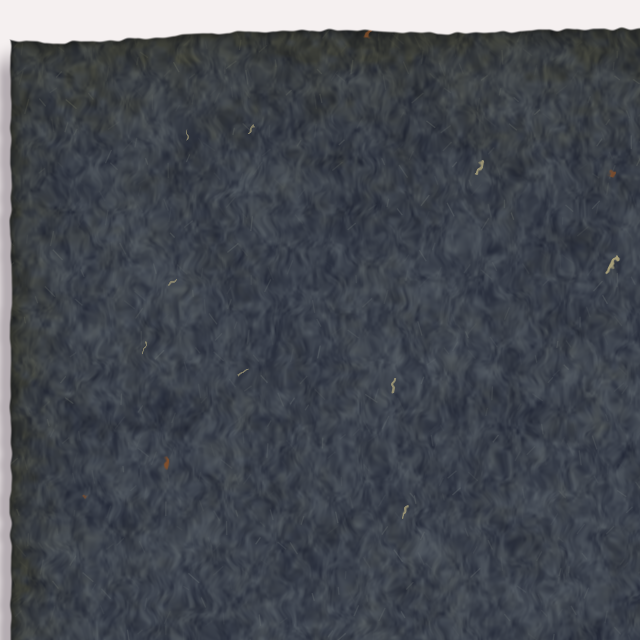
Reproduce this texture procedurally as a Shadertoy shader.

```glsl
const vec3 BACKING = vec3(0.96, 0.94, 0.94);
const vec3 SIDE_SHADE = vec3(0.71, 0.68, 0.70);
const vec3 PAPER_DARK = vec3(0.142, 0.163, 0.222);
const vec3 PAPER_LIGHT = vec3(0.325, 0.355, 0.390);
const vec3 OLIVE_TINT = vec3(0.95, 0.89, 0.69);
const vec3 FIBRE_COLOR = vec3(0.43, 0.46, 0.47);
const vec3 ORANGE = vec3(0.52, 0.31, 0.16);
const vec3 CREAM = vec3(0.70, 0.66, 0.49);
const float LEFT_EDGE = 0.017;
const float TOP_LOW = 0.934;
const float TOP_HIGH = 0.951;
const float EDGE_SOFT = 0.0022;
const float FIBRE_CELLS = 34.0;
const float FIBRE_WIDTH = 0.0013;
const float FIBRE_STRENGTH = 0.34;
const float FLECK_CELLS = 6.0;
const float FLECK_CHANCE = 0.34;

float hash(vec2 p) {
    vec3 q = fract(p.xyx * 0.1031);
    q += dot(q, q.yzx + 33.33);
    return fract((q.x + q.y) * q.z);
}

vec2 hash2(vec2 p) {
    return vec2(hash(p), hash(p + 71.7));
}

float noise(vec2 p) {
    vec2 i = floor(p), f = fract(p);
    f = f * f * (3.0 - 2.0 * f);
    return mix(mix(hash(i), hash(i + vec2(1, 0)), f.x),
               mix(hash(i + vec2(0, 1)), hash(i + vec2(1, 1)), f.x), f.y);
}

float segment(vec2 p, vec2 halfAxis) {
    float t = clamp(dot(p, halfAxis) / dot(halfAxis, halfAxis), -1.0, 1.0);
    return length(p - halfAxis * t);
}

// Felted grain, stretched slightly upright and bent by a slow warp
float grain(vec2 p) {
    vec2 warp = vec2(noise(p * 38.0), noise(p * 38.0 + 19.0)) - 0.5;
    vec2 q = p + warp * 0.016;
    float tone = 0.18 * noise(p * 14.0);
    tone += 0.24 * noise(q * vec2(62, 44) + 5.0);
    tone += 0.38 * noise(q * vec2(128, 78) + 31.0);
    tone += 0.20 * noise(q * vec2(250, 150) + 57.0);
    return 0.5 + (tone - 0.5) * 1.35;
}

// Short faint hairs, mostly upright
float fibres(vec2 p) {
    vec2 cell = floor(p * FIBRE_CELLS);
    float cover = 0.0;
    for (int y = -1; y <= 1; y++)
    for (int x = -1; x <= 1; x++) {
        vec2 id = cell + vec2(x, y);
        vec2 rnd = hash2(id + 11.0);
        vec2 center = (id + hash2(id)) / FIBRE_CELLS;
        float angle = (rnd.x - 0.5) * 2.0;
        vec2 halfAxis = vec2(sin(angle), cos(angle)) * mix(0.004, 0.011, rnd.y);
        float d = segment(p - center, halfAxis);
        float strength = pow(hash(id + 43.0), 3.0);
        cover = max(cover, strength * smoothstep(FIBRE_WIDTH * 1.6, 0.0, d));
    }
    return cover;
}

// Rare orange specks and cream slivers, larger ones scarcer
vec4 fleck(vec2 p) {
    vec2 id = floor(p * FLECK_CELLS);
    vec2 center = (id + 0.2 + 0.6 * hash2(id + 83.0)) / FLECK_CELLS;
    vec2 rnd = hash2(id + 7.0);
    float kind = step(0.5, hash(id + 29.0));
    float size = mix(0.45, 1.0, rnd.x * rnd.x);
    float angle = (rnd.y - 0.5) * 2.2;
    vec2 halfAxis = vec2(sin(angle), cos(angle)) * size * mix(0.004, 0.014, kind);
    vec2 wobble = vec2(noise(p * 150.0), noise(p * 150.0 + 9.0)) - 0.5;
    float d = segment(p - center + wobble * 0.007, halfAxis);
    float radius = size * mix(0.0075, 0.0045, kind);
    float cover = smoothstep(radius, radius * 0.25, d) * mix(0.35, 0.95, size);
    cover *= step(hash(id + 53.0), FLECK_CHANCE);
    return vec4(mix(ORANGE, CREAM, kind), cover);
}

void mainImage(out vec4 fragColor, in vec2 fragCoord) {
    vec2 p = fragCoord / iResolution.xy;

    // Torn top and nearly straight left edge
    float top = mix(TOP_LOW, TOP_HIGH, smoothstep(0.0, 0.5, p.x));
    top += (noise(vec2(p.x * 13.0, 3.0)) - 0.5) * 0.009;
    top += (noise(vec2(p.x * 70.0, 8.0)) - 0.5) * 0.005;
    float left = LEFT_EDGE + (noise(vec2(p.y * 55.0, 21.0)) - 0.5) * 0.004;
    float fromTop = top - p.y;
    float fromLeft = p.x - left;
    float inside = min(fromTop, fromLeft);

    // Pale backing, shaded beside the sheet
    float shade = smoothstep(0.0, 0.06, fromTop) * smoothstep(-0.03, -0.008, fromLeft);
    vec3 color = mix(BACKING, SIDE_SHADE, shade);

    // Blue paper, turning olive and darker toward its edges
    vec3 paper = mix(PAPER_DARK, PAPER_LIGHT, grain(p));
    paper = mix(paper, FIBRE_COLOR, fibres(p) * FIBRE_STRENGTH);
    float aging = max(exp(-max(fromLeft, 0.0) / 0.045), exp(-max(fromTop, 0.0) / 0.10));
    float mottling = noise(p * 24.0 + 90.0) * noise(p * 75.0 + 40.0);
    float olive = clamp(aging * (0.65 + mottling) + mottling * 0.35, 0.0, 1.0);
    paper *= mix(vec3(1), OLIVE_TINT, olive);
    float rim = exp(-max(inside, 0.0) / 0.007);
    paper *= 1.0 - rim * (0.20 + 0.25 * noise(p * 18.0));

    vec4 speck = fleck(p);
    paper = mix(paper, speck.rgb, speck.a);

    color = mix(color, paper, smoothstep(-EDGE_SOFT, EDGE_SOFT, inside));
    fragColor = vec4(color, 1.0);
}
```
